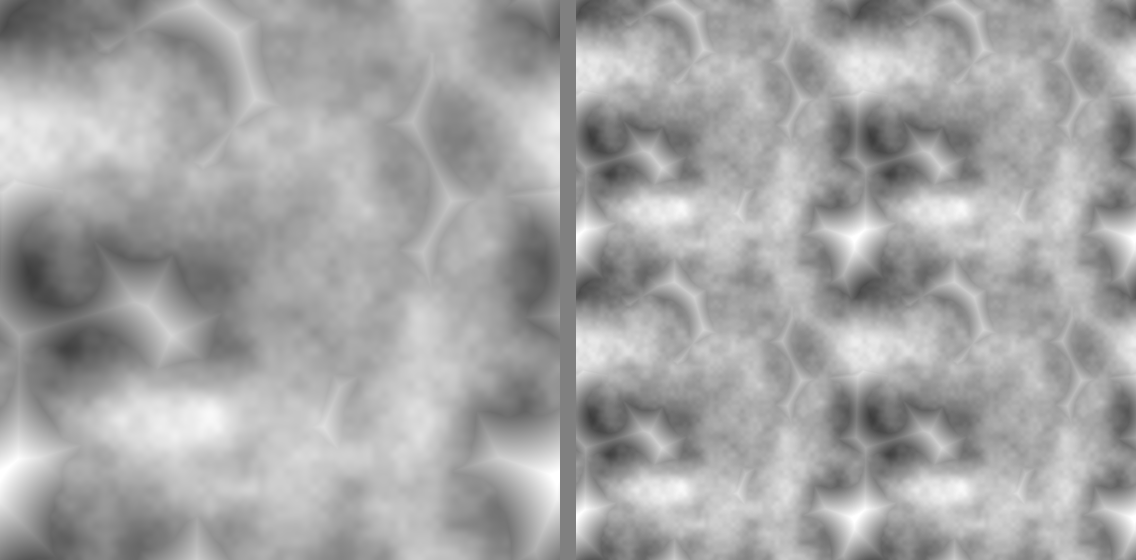
Left, the tile; right, the same tile 2 across and 2 down.
Give the GLSL for this texture map, as a Shadertoy shader.

```glsl
// Tileable grey height map: soft cloud noise merged with cellular distance.
// The brighter of the two layers wins, so smooth basins with pale ridges
// open up between billowing patches of fractal value noise.

const int   CELLS          = 5;     // cellular grid repeats per tile
const float CELL_GAIN      = 1.0;   // brightness per cell width of distance
const int   CLOUD_CELLS    = 4;     // lattice repeats of the first octave
const int   CLOUD_OCTAVES  = 5;
const float CLOUD_FALLOFF  = 0.5;   // amplitude ratio between octaves
const float CLOUD_MEAN     = 0.54;
const float CLOUD_CONTRAST = 1.12;
const int   CELL_SEED      = 17;
const int   CLOUD_SEED     = 41;

// Integer hash of a lattice point, wrapped to the given period.
vec2 hashWrapped(ivec2 p, int period, int seed) {
    p = (p + 2 * period) % period;
    uvec2 v = uvec2(p + ivec2(seed * 131, seed * 57)) * 1664525u + 1013904223u;
    for (int i = 0; i < 2; i++) {
        v.x += v.y * 1664525u;
        v.y += v.x * 1664525u;
        v ^= v >> 16u;
    }
    return vec2(v & 65535u) / 65535.0;
}

// Smoothly interpolated value noise that repeats every period cells.
float valueNoise(vec2 uv, int period, int seed) {
    vec2 p = uv * float(period);
    ivec2 cell = ivec2(floor(p));
    vec2 f = fract(p);
    f = f * f * (3.0 - 2.0 * f);
    float a = hashWrapped(cell, period, seed).x;
    float b = hashWrapped(cell + ivec2(1, 0), period, seed).x;
    float c = hashWrapped(cell + ivec2(0, 1), period, seed).x;
    float d = hashWrapped(cell + ivec2(1, 1), period, seed).x;
    return mix(mix(a, b, f.x), mix(c, d, f.x), f.y);
}

// Fractal sum; doubling the period keeps every octave tileable.
float clouds(vec2 uv) {
    float sum = 0.0, total = 0.0, amplitude = 1.0;
    int period = CLOUD_CELLS;
    for (int i = 0; i < CLOUD_OCTAVES; i++) {
        sum += amplitude * valueNoise(uv, period, CLOUD_SEED + i);
        total += amplitude;
        amplitude *= CLOUD_FALLOFF;
        period *= 2;
    }
    return CLOUD_MEAN + CLOUD_CONTRAST * (sum / total - 0.5);
}

// Distance to the nearest scattered point, in cell widths.
float cellDistance(vec2 uv) {
    vec2 p = uv * float(CELLS);
    ivec2 cell = ivec2(floor(p));
    vec2 f = fract(p);
    float nearest = 8.0;
    for (int y = -2; y <= 2; y++) {
        for (int x = -2; x <= 2; x++) {
            ivec2 offset = ivec2(x, y);
            vec2 point = vec2(offset) + hashWrapped(cell + offset, CELLS, CELL_SEED);
            nearest = min(nearest, distance(f, point));
        }
    }
    return nearest;
}

void mainImage(out vec4 fragColor, in vec2 fragCoord) {
    vec2 uv = fragCoord / iResolution.xy;
    float height = max(clouds(uv), CELL_GAIN * cellDistance(uv));
    fragColor = vec4(vec3(clamp(height, 0.0, 1.0)), 1.0);
}
```
